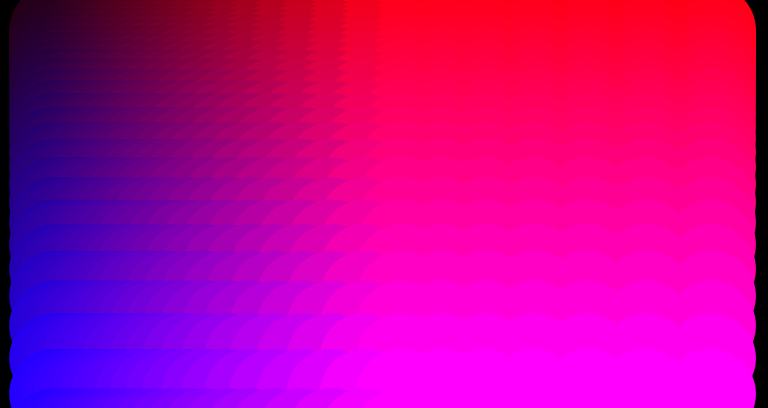
Reproduce this background procedurally as a Shadertoy shader.

```glsl
const float RADIUS = 30.0;
const float GROWTH = 1.1;

void mainImage(out vec4 fragColor, in vec2 fragCoord) {
    // Canvas is 272 units tall, measured downward from the top
    float unitsPerPixel = 272.0 / iResolution.y;
    vec2 p = vec2(fragCoord.x, iResolution.y - fragCoord.y) * unitsPerPixel;
    vec3 color = vec3(0.0);

    // Rows and columns spread geometrically; later discs cover earlier ones
    float rowY = 20.03;
    for (int row = 0; row < 28 + 1; row++) {
        if (abs(p.y - rowY) < RADIUS + unitsPerPixel) {
            float columnX = 36.15;
            for (int column = 0; column < 28; column++) {
                vec2 center = vec2(columnX, rowY);
                float edge = RADIUS - length(p - center);
                float coverage = clamp(edge / unitsPerPixel + 0.5, 0.0, 1.0);

                // Red follows the column, blue follows the row
                vec2 redBlue = min(center / 255.0, 1.0);
                color = mix(color, vec3(redBlue.x, 0.0, redBlue.y), coverage);
                columnX *= GROWTH;
            }
        }
        rowY *= GROWTH;
    }

    fragColor = vec4(color, 1.0);
}
```
